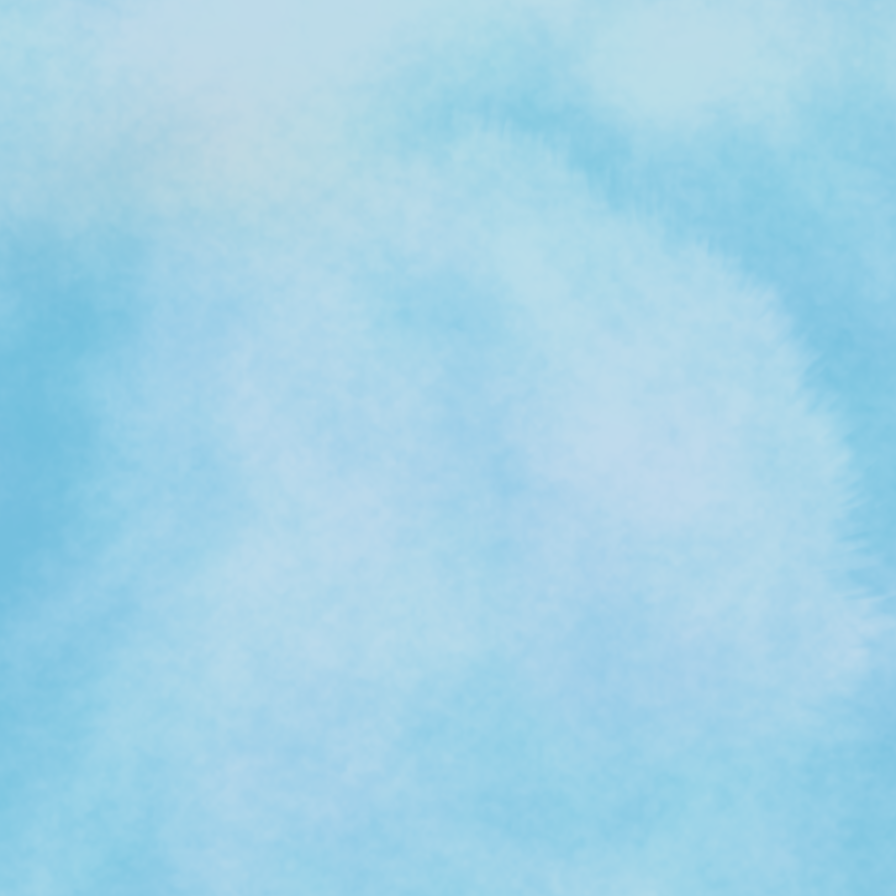
Give the GLSL for this texture, as a three.js fragment shader.

```glsl
// Draws a soft painted sky: a pale feathered cloud over blurred light blue washes.
varying vec2 vUv;

vec2 hash2(vec2 cell) {
  vec2 q = vec2(dot(cell, vec2(127.1, 311.7)), dot(cell, vec2(269.5, 183.3)));
  return fract(sin(q) * 43758.55);
}

// Cellular noise whose cells melt into each other, about -1 to 1
float softCells(vec2 p) {
  vec2 base = floor(p);
  float total = 0.0;
  float weights = 0.0;
  for (int j = -1; j <= 1; j++) {
    for (int i = -1; i <= 1; i++) {
      vec2 cell = base + vec2(float(i), float(j));
      vec2 offset = cell + 0.2 + 0.6 * hash2(cell) - p;
      float w = max(1.44 - dot(offset, offset), 0.0);
      w *= w * w;
      total += w * (hash2(cell + 37.0).x * 2.0 - 1.0);
      weights += w;
    }
  }
  return 1.6 * total / weights;
}

// Layers of soft cells, each turned against the last
float washes(vec2 p) {
  float sum = 0.0;
  float amp = 0.55;
  for (int i = 0; i < 5; i++) {
    sum += amp * softCells(p);
    p = mat2(0.8, 0.6, -0.6, 0.8) * p * 2.03 + 11.3;
    amp *= 0.54;
  }
  return sum;
}

// Round blur of light or shade
float blot(vec2 p, vec2 center, vec2 size) {
  vec2 d = (p - center) / size;
  return exp(-dot(d, d));
}

// Cloud cover: ragged clumps of bristles at the upper right, melting elsewhere
float cloudCover(vec2 p) {
  vec2 d = p - vec2(0.5, 0.4);
  float r = length(d);
  float angle = atan(d.y, d.x);
  float facing = smoothstep(0.1, 0.75, dot(d / max(r, 0.001), vec2(0.85, 0.53)));
  float bristles = 0.7 * softCells(vec2(angle * 26.0 + r * 20.0, r * 16.0))
                 + 0.7 * softCells(vec2(angle * 70.0 - r * 45.0, r * 34.0));
  float clumps = softCells(p * 6.0 + 4.0) + 0.6 * softCells(p * 15.0 + 9.0);
  float edge = r - 0.45 + 0.042 * clumps + 0.017 * facing * bristles;
  float blur = mix(0.16, 0.042, facing);
  return 1.0 - smoothstep(-blur, blur, edge);
}

void main() {
  // Layered sines bend the washes
  vec2 p = vUv + 0.025 * sin(vUv.yx * vec2(9.0, 7.0) + vec2(0.6, 2.1))
               + 0.010 * sin(vUv.yx * vec2(23.0, 19.0) + 1.3);
  float wash = washes(p * 4.2 + 5.0);
  float detail = washes(p * 9.0 + 21.0);

  // Backdrop: pale top, hazy upper left, deep left side
  float sky = 0.46 + 0.36 * smoothstep(0.82, 1.0, p.y);
  sky += 0.36 * blot(p, vec2(0.27, 0.86), vec2(0.24, 0.16));
  sky += 0.38 * blot(p, vec2(0.82, 0.93), vec2(0.13, 0.10));
  sky -= 0.44 * blot(p, vec2(0.0, 0.46), vec2(0.17, 0.27));
  sky -= 0.14 * blot(p, vec2(0.98, 0.70), vec2(0.14, 0.22));
  sky -= 0.10 * blot(p, vec2(0.64, 0.87), vec2(0.10, 0.07));

  // Cloud: brightest near its rim, bluer in the middle and below
  float cloud = 0.81 + 0.08 * blot(p, vec2(0.82, 0.54), vec2(0.16, 0.15));
  cloud += 0.09 * blot(p, vec2(0.40, 0.80), vec2(0.20, 0.09));
  cloud -= 0.22 * blot(p, vec2(0.53, 0.53), vec2(0.10, 0.13));
  cloud -= 0.18 * blot(p, vec2(0.50, 0.08), vec2(0.30, 0.12));

  float tone = mix(sky, cloud, cloudCover(p));
  tone += 0.19 * wash + 0.14 * detail;
  tone += 0.045 * softCells(vUv * vec2(75.0, 95.0));
  tone += 0.030 * softCells(vUv * vec2(170.0, 150.0));

  vec3 deepBlue = vec3(0.45, 0.755, 0.870);
  vec3 skyBlue = vec3(0.590, 0.812, 0.908);
  vec3 paleBlue = vec3(0.730, 0.862, 0.922);
  vec3 color = mix(deepBlue, skyBlue, smoothstep(-0.1, 0.6, tone));
  color = mix(color, paleBlue, smoothstep(0.38, 1.08, tone));

  // Slight drift between cyan and lavender, with grey haze up high
  float hue = washes(p * 5.0 + 43.0);
  color += vec3(0.014, -0.007, 0.003) * hue;
  float haze = blot(p, vec2(0.22, 0.80), vec2(0.24, 0.10));
  color += vec3(0.015, -0.010, -0.030) * haze;
  color -= vec3(0.0, 0.0, 0.010) * smoothstep(0.65, 1.0, p.y);

  gl_FragColor = vec4(clamp(color, 0.0, 1.0), 1.0);
}
```
